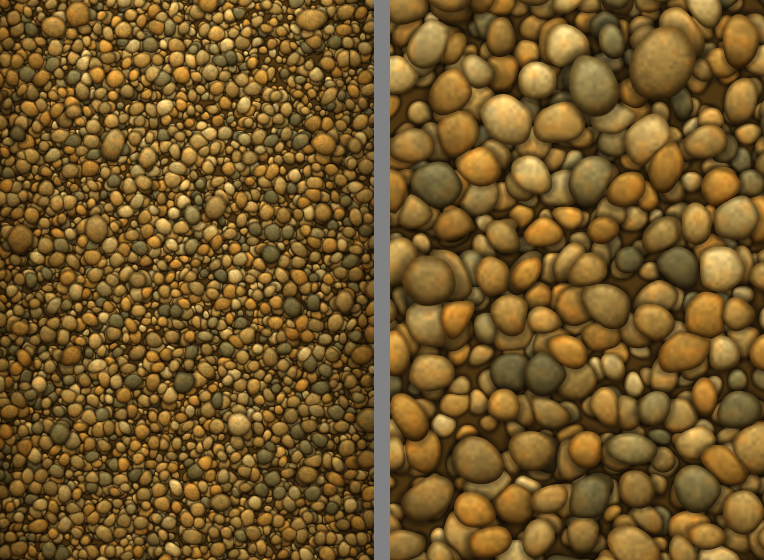
Left: the whole. Right: its middle third, enlarged.
Write a Shadertoy shader that draws this texture.

```glsl
// A bed of small river pebbles in ochre, tan, cream and slate, lit from above.
// Four scattered layers, from grit to large stones, are stacked; each is a
// jittered brick grid of ellipses, cut where they touch and shaded as domes.

#define GRIT_SIZE 0.024
#define FILL_SIZE 0.034
#define PEBBLE_SIZE 0.041
#define STONE_SIZE 0.064
#define STONE_SHARE 0.11
#define GAIN 1.25
#define OCHRE vec3(0.64, 0.465, 0.19)
#define TAN vec3(0.60, 0.485, 0.26)
#define CREAM vec3(0.70, 0.595, 0.36)
#define SLATE vec3(0.43, 0.385, 0.235)
#define GAP vec3(0.24, 0.165, 0.055)
#define SHADE_TINT vec3(1.0, 1.13, 1.50)

vec3 hash3(vec2 p) {
    vec3 q = fract(p.xyx * vec3(0.1031, 0.1030, 0.0973));
    q += dot(q, q.yxz + 33.33);
    return fract((q.xxy + q.yzz) * q.zyx);
}

float noise(vec2 p) {
    vec2 i = floor(p), f = fract(p);
    f = f * f * (3.0 - 2.0 * f);
    return mix(mix(hash3(i).x, hash3(i + vec2(1, 0)).x, f.x),
               mix(hash3(i + vec2(0, 1)).x, hash3(i + vec2(1, 1)).x, f.x), f.y);
}

float smoothMin(float a, float b, float k) {
    float h = max(k - abs(a - b), 0.0) / k;
    return min(a, b) - 0.25 * h * h * k;
}

// Colour of one stone: its family, brightness and mottled surface
vec3 stoneColour(vec3 rnd, vec2 p) {
    vec3 c = mix(TAN, OCHRE, smoothstep(0.28, 0.70, rnd.x));
    c = mix(c, CREAM, smoothstep(0.70, 0.76, rnd.x));
    c = mix(c, SLATE, smoothstep(0.83, 0.90, rnd.x));
    float mottle = noise(p * 95.0 + rnd.yz * 40.0);
    float grain = noise(p * 260.0);
    c = mix(c, c * vec3(1.04, 0.96, 0.86), smoothstep(0.45, 0.9, mottle));
    return c * (0.85 + 0.24 * rnd.y) * (0.83 + 0.18 * mottle + 0.18 * grain);
}

// Draws one layer of stones over the colour below it
vec3 addLayer(vec3 below, vec2 p, float size, float share, float seed) {
    vec2 g = p / size, cell = floor(g), offset = vec2(0.0), id = vec2(0.0);
    float nearest = 9.0, second = 9.0, radius = 1.0;
    for (int y = -1; y <= 1; y++)
    for (int x = -1; x <= 1; x++) {
        vec2 c = cell + vec2(x, y);
        vec3 place = hash3(c + seed), form = hash3(c + seed + 57.3);
        if (place.z > share) continue;
        vec2 centre = c + 0.5 + 0.6 * (place.xy - 0.5);
        centre.x += 0.5 * mod(c.y, 2.0) - 0.25;
        vec2 q = g - centre;
        float r = mix(0.33, 0.58, form.x);
        float angle = 6.2832 * form.y, stretch = mix(0.80, 1.0, form.z);
        float ca = cos(angle), sa = sin(angle);
        vec2 e = mat2(ca, sa, -sa, ca) * q * vec2(stretch, 1.0 / stretch);
        float d = length(e) - r;
        if (d < nearest) {
            second = nearest;
            nearest = d;
            offset = q;
            radius = r;
            id = c;
        } else second = min(second, d);
    }

    // Depth inside the stone, rounded where it meets its neighbour
    float inside = smoothMin(-nearest, 0.65 * (second - nearest), 0.16);
    float rim = 1.0 - clamp(inside / radius, 0.0, 1.0);
    vec3 normal = normalize(vec3(offset / radius * (0.35 + 0.55 * rim), 0.9));
    float diffuse = max(dot(normal, normalize(vec3(-0.08, 0.62, 0.80))), 0.0);
    float occlusion = mix(0.56, 1.0, smoothstep(-0.02, 0.15, inside));
    float light = occlusion * (0.29 + 0.74 * diffuse + 0.12 * pow(diffuse, 16.0));
    vec3 stone = stoneColour(hash3(id + seed + 11.7), p)
               * pow(vec3(light), SHADE_TINT);

    // Contact shadow around the stone, then the stone itself
    below *= mix(0.60, 1.0, smoothstep(0.0, 0.18, -inside));
    float blur = max(1.3 / (iResolution.x * size), 0.03);
    return mix(below, stone, smoothstep(-0.5 * blur, 0.5 * blur, inside));
}

void mainImage(out vec4 fragColor, in vec2 fragCoord) {
    vec2 p = fragCoord / iResolution.x;
    vec2 screen = fragCoord / iResolution.xy;

    // Slight warp makes the outlines uneven
    vec2 warp = vec2(noise(p * 42.0), noise(p * 42.0 + 71.0)) - 0.5;
    vec2 q = p + 0.006 * warp;

    vec3 colour = addLayer(GAP, q, GRIT_SIZE, 1.0, 19.0);
    colour = addLayer(colour, q, FILL_SIZE, 0.85, 207.0);
    colour = addLayer(colour, q, PEBBLE_SIZE, 0.86, 143.0);
    colour = addLayer(colour, q, STONE_SIZE, STONE_SHARE, 311.0);

    // Brighter towards the top, falling off at the sides
    float side = abs(2.0 * screen.x - 1.0);
    float fall = mix(0.90, 1.10, screen.y) * (1.0 - 0.30 * side * side * side);
    colour *= GAIN * pow(vec3(fall), SHADE_TINT);
    fragColor = vec4(clamp(colour, 0.0, 1.0), 1.0);
}
```
